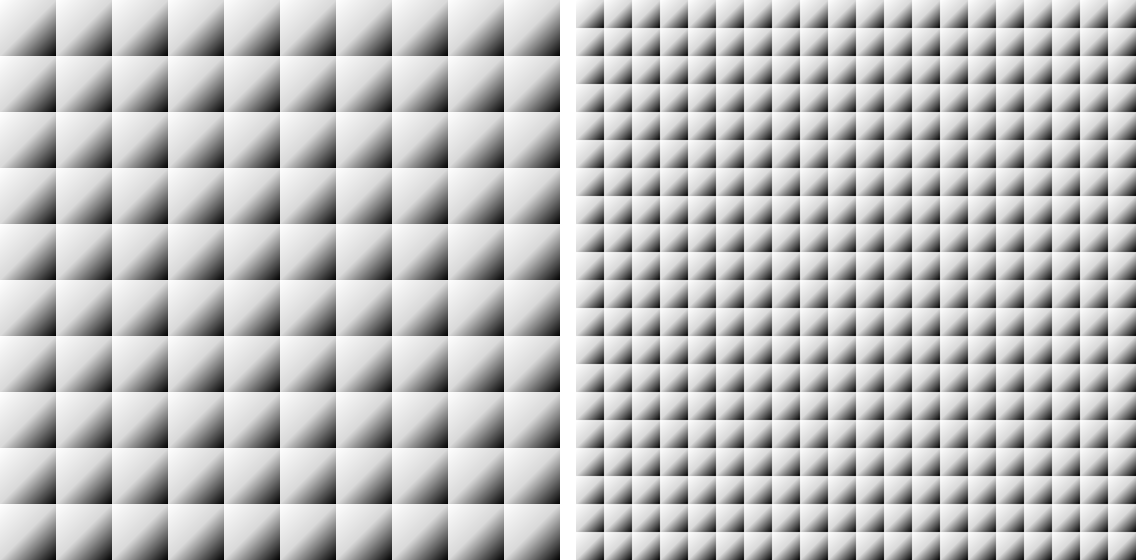
Left: one tile. Right: repeated 2 by 2.
Give the GLSL for this pattern, as a WebGL 1 fragment shader.

```glsl
precision highp float;
// Grid of square tiles, each shaded diagonally from white through light grey to black.

#define TILES 10.0       // repeats across and down
#define LIGHT 1.0        // grey at the upper left corner
#define CREASE 0.851     // grey along the diagonal crease
#define DARK 0.0         // grey at the lower right corner
#define CREASE_POS 0.5   // place of the crease along the gradient
#define SAMPLES 4        // antialiasing samples per pixel side

uniform vec2 u_resolution;

// Three-stop gradient, t runs from 0 (light) to 1 (dark)
float bevelGradient(float t) {
  float upper = mix(LIGHT, CREASE, clamp(t / CREASE_POS, 0.0, 1.0));
  float lower = clamp((t - CREASE_POS) / (1.0 - CREASE_POS), 0.0, 1.0);
  return mix(upper, DARK, lower);
}

// Shade of the repeating tile at a canvas position in 0..1
float tileShade(vec2 uv) {
  vec2 cell = fract(uv * TILES);
  return bevelGradient(0.5 * (cell.x + 1.0 - cell.y));
}

void main() {
  // Average over the pixel area to smooth the tile borders
  vec2 corner = floor(gl_FragCoord.xy);
  float shade = 0.0;
  for (int j = 0; j < SAMPLES; j++) {
    for (int i = 0; i < SAMPLES; i++) {
      vec2 offset = (vec2(float(i), float(j)) + 0.5) / float(SAMPLES);
      shade += tileShade((corner + offset) / u_resolution);
    }
  }
  shade /= float(SAMPLES * SAMPLES);
  gl_FragColor = vec4(vec3(shade), 1.0);
}
```
